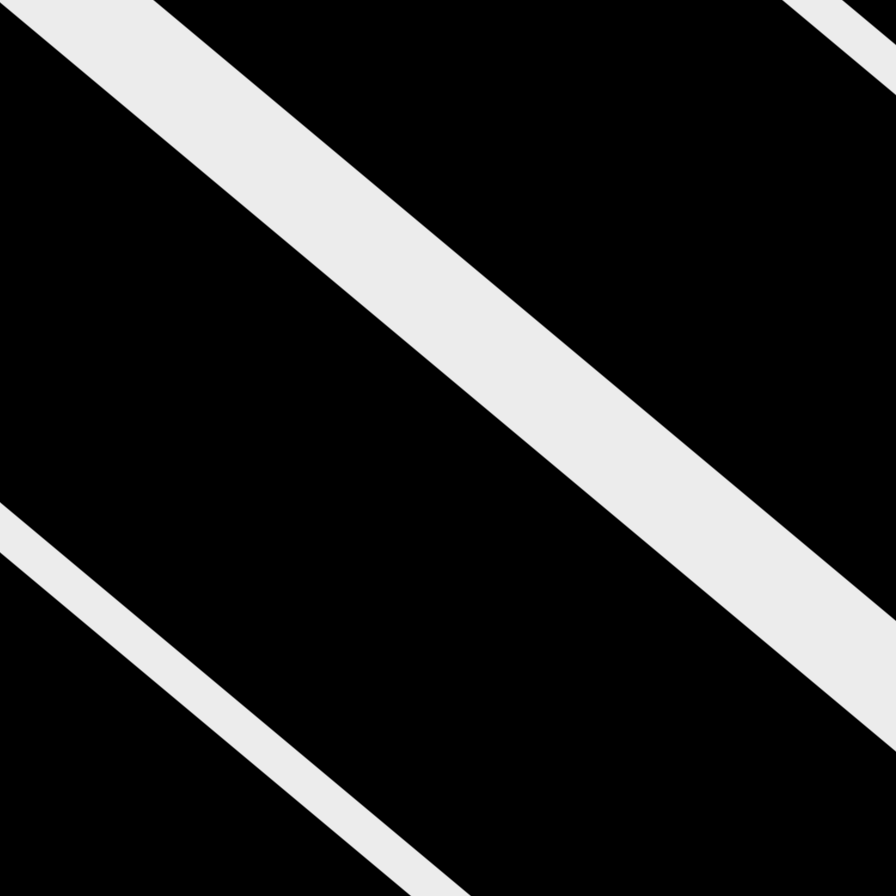
This pattern is drawn by a Shadertoy shader. Its source:

```glsl
// Pale diagonal bands on black, falling from upper left to lower right.
// Distance across the bands is folded into one period, which holds
// a wide band and a thin band; each is a smoothed 1D distance.

const float ANGLE       = 0.6964;   // downward tilt of the bands, radians
const float PERIOD      = 1.033;    // distance between wide bands
const float WIDE_CENTER = -0.0539;  // measured from the upper left corner
const float THIN_OFFSET = 0.5054;   // from the wide band to the thin band
const float WIDE_WIDTH  = 0.1119;
const float THIN_WIDTH  = 0.0429;
const vec3  GROUND      = vec3(0.0);
const vec3  BAND_COLOR  = vec3(0.925);

// Signed distance to a band repeated every PERIOD
float bandDistance(float across, float center, float width) {
    float folded = mod(across - center + 0.5 * PERIOD, PERIOD) - 0.5 * PERIOD;
    return abs(folded) - 0.5 * width;
}

void mainImage(out vec4 fragColor, in vec2 fragCoord) {
    // Canvas units, with the upper left corner as the band origin
    vec2 uv = fragCoord / iResolution.y;
    vec2 normal = vec2(sin(ANGLE), cos(ANGLE));
    float across = -dot(uv - vec2(0.0, 1.0), normal);

    // Union of the wide and thin bands
    float wide = bandDistance(across, WIDE_CENTER, WIDE_WIDTH);
    float thin = bandDistance(across, WIDE_CENTER + THIN_OFFSET, THIN_WIDTH);
    float dist = min(wide, thin);

    // Edge smoothing about one pixel to each side
    float edge = 1.0 / iResolution.y;
    float coverage = 1.0 - smoothstep(-edge, edge, dist);

    fragColor = vec4(mix(GROUND, BAND_COLOR, coverage), 1.0);
}
```
